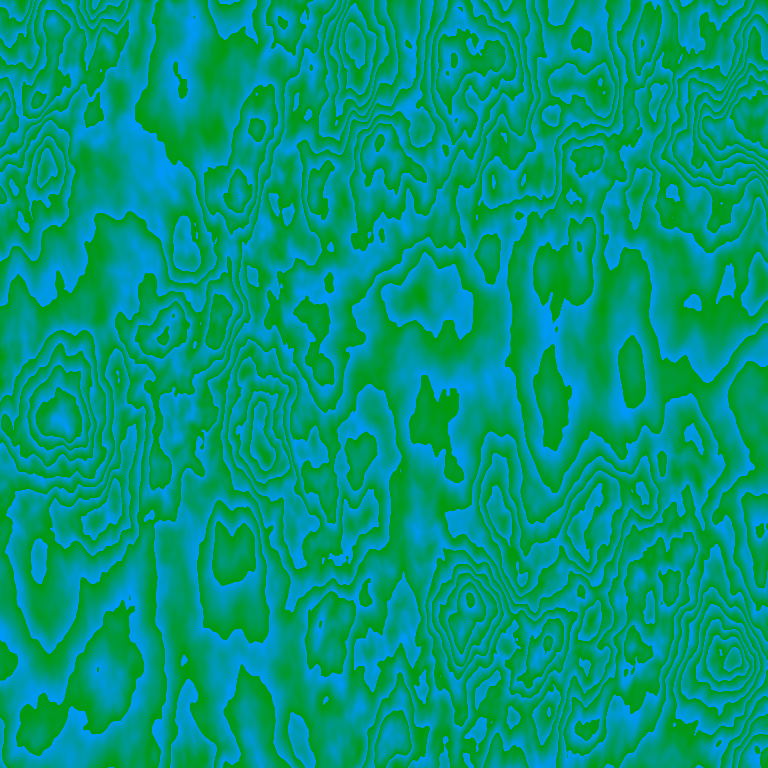
Reproduce this texture procedurally as a WebGL 2 fragment shader.

```glsl
#version 300 es
precision highp float;
// Upright, ragged contour bands: a rough height field wrapped into a green-to-blue sawtooth.

#define BASE_FREQ vec2(7.4, 4.2)    // hills across the canvas, taller than wide
#define OCTAVES 5
#define GAIN 0.43
#define RELIEF 6.6                  // bands per unit of height
#define CALM 0.4                    // share of relief left in the flat areas
#define TEETH_FREQ vec2(36.0, 7.0)
#define TEETH_SIZE 0.02             // vertical zigzag of the band edges
#define WARP_SIZE 0.04
#define BAND_CURVE 1.12             // above 1 favours green
#define EDGE_PIXELS 0.5             // softness of the band edges
#define GREEN_LEVEL 0.6
#define BLUE_RANGE vec2(0.04, 1.0)

uniform vec2 u_resolution;
out vec4 fragColor;

// Pseudo-random unit vector for a lattice cell
vec2 cellGradient(vec2 cell) {
    uvec2 q = uvec2(ivec2(cell) + 4096);
    uint h = q.x * 1597334677u ^ q.y * 3812015801u;
    h = (h ^ (h >> 15)) * 2246822519u;
    h ^= h >> 13;
    float angle = float(h & 65535u) / 65536.0 * 6.28319;
    return vec2(cos(angle), sin(angle));
}

// Gradient noise, roughly -0.7 to 0.7
float gradientNoise(vec2 p) {
    vec2 cell = floor(p);
    vec2 f = p - cell;
    vec2 u = f * f * f * (f * (f * 6.0 - 15.0) + 10.0);
    vec2 e = vec2(1.0, 0.0);
    float a = dot(cellGradient(cell), f);
    float b = dot(cellGradient(cell + e.xy), f - e.xy);
    float c = dot(cellGradient(cell + e.yx), f - e.yx);
    float d = dot(cellGradient(cell + e.xx), f - e.xx);
    return mix(mix(a, b, u.x), mix(c, d, u.x), u.y);
}

// Layered noise from broad hills to fine grain
float fractalNoise(vec2 p) {
    float sum = 0.0;
    float amplitude = 1.0;
    for (int i = 0; i < OCTAVES; i++) {
        sum += amplitude * gradientNoise(p);
        p = p * 2.03 + vec2(17.3, 9.1);
        amplitude *= GAIN;
    }
    return sum;
}

float heightField(vec2 uv) {
    // Lean the hills a little, then pull their outlines into upright teeth
    vec2 p = uv;
    p.x += WARP_SIZE * gradientNoise(uv * 3.1 + 41.0);
    p.y += WARP_SIZE * gradientNoise(uv * 3.7 + 73.0);
    p.y += TEETH_SIZE * gradientNoise(uv * TEETH_FREQ + 5.0);

    // Alternate calm plains with steep, tightly ringed hills
    float steepness = smoothstep(-0.35, 0.3, gradientNoise(uv * vec2(4.3, 2.9) + 29.0));
    float relief = RELIEF * mix(CALM, 1.25, steepness);
    return relief * fractalNoise(p * BASE_FREQ + 11.0) + 2.0 * gradientNoise(p * 2.6 + 87.0);
}

void main() {
    vec2 uv = gl_FragCoord.xy / u_resolution.y;
    float height = heightField(uv);

    // Sawtooth with its falling edge smoothed over part of a pixel
    float band = fract(height);
    float edge = clamp(EDGE_PIXELS * fwidth(height), 0.0001, 0.4);
    float level = pow(band, BAND_CURVE) * (1.0 - smoothstep(1.0 - edge, 1.0, band));

    fragColor = vec4(0.0, GREEN_LEVEL, mix(BLUE_RANGE.x, BLUE_RANGE.y, level), 1.0);
}
```
